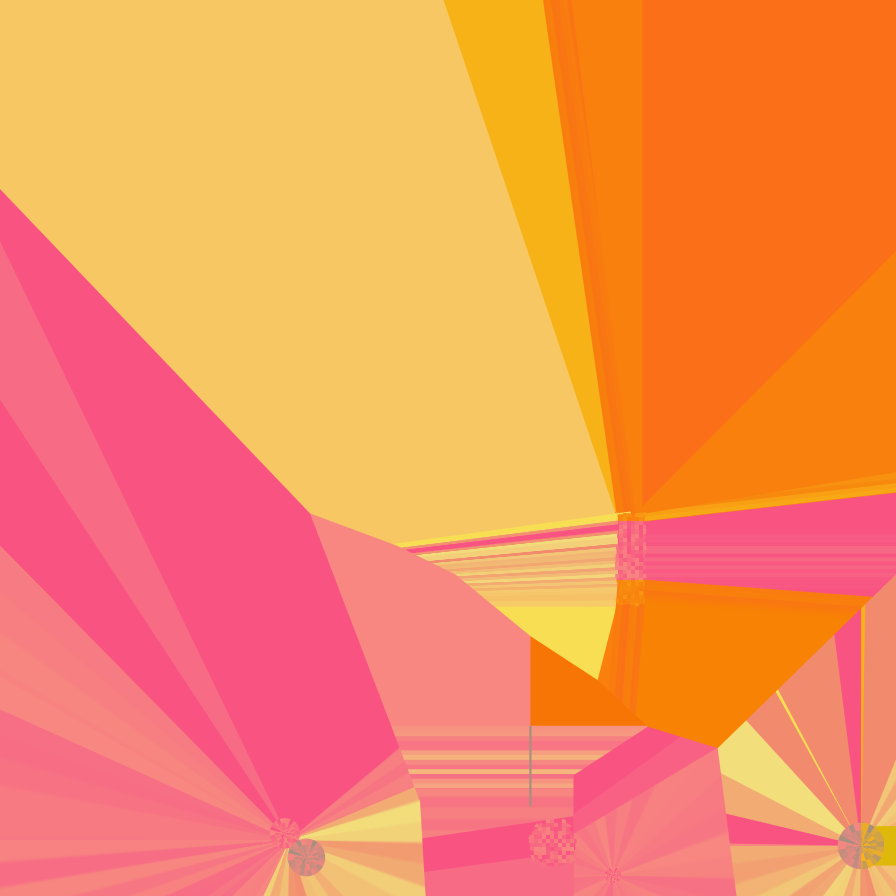
This background is drawn by a WebGL 2 fragment shader. Its source:

```glsl
#version 300 es
precision highp float;
uniform vec2 u_resolution;
out vec4 outColor;

const vec3 HOT = vec3(0.975, 0.325, 0.51);
const vec3 ROSE = vec3(0.97, 0.42, 0.52);
const vec3 SALMON = vec3(0.97, 0.53, 0.5);
const vec3 CORAL = vec3(0.95, 0.54, 0.43);
const vec3 SAND = vec3(0.97, 0.78, 0.39);
const vec3 STRAW = vec3(0.95, 0.87, 0.48);
const vec3 LEMON = vec3(0.97, 0.87, 0.32);
const vec3 AMBER = vec3(0.97, 0.7, 0.09);
const vec3 ORANGE = vec3(0.975, 0.5, 0.05);
const vec3 FLAME = vec3(0.98, 0.435, 0.09);
const vec3 STONE = vec3(0.65, 0.56, 0.5);

float hash(float n) { return fract(sin(n * 127.1 + 3.7) * 43758.5453); }

// Signed distance to the line a -> b, positive on its left
float side(vec2 p, float ax, float ay, float bx, float by) {
  vec2 d = normalize(vec2(bx - ax, by - ay));
  return d.x * (p.y - ay) - d.y * (p.x - ax);
}

vec3 paint(vec3 base, vec3 color, float d) {
  float w = 0.7 / min(u_resolution.x, u_resolution.y);
  return mix(base, color, smoothstep(-w, w, d));
}

// Polar form as (degrees, radius)
vec2 toPolar(vec2 q) { return vec2(degrees(atan(q.y, q.x)), length(q)); }

// Paints every direction below a limit
vec3 fan(vec3 base, vec3 color, vec2 polar, float limit) {
  return paint(base, color, radians(limit - polar.x) * polar.y);
}

// Random bands between two tones
vec3 bars(float v, vec3 a, vec3 b) {
  float i = floor(v);
  return mix(a, b, mix(hash(i), hash(i + 1.0), smoothstep(0.75, 1.0, fract(v))));
}

// Disc of radial slivers
vec3 eye(vec3 base, vec2 q, float r, vec3 a, vec3 b) {
  vec2 polar = toPolar(q);
  return paint(base, bars(polar.x / 14.0 + floor(polar.y / r * 3.0) * 7.0, a, b), r - polar.y);
}

float grain(vec2 p) {
  vec2 cell = floor(p * 220.0);
  return hash(cell.x + cell.y * 19.0);
}

// Upper cell: wedges meeting at a frayed cross
vec3 upperCell(vec2 p) {
  vec3 c = paint(SAND, AMBER, side(p, 0.495, 1.0, 0.687, 0.427));
  float edge = side(p, 0.606, 1.0, 0.688, 0.427);
  c = paint(c, bars(edge * 220.0, FLAME, ORANGE), edge);
  c = paint(c, ORANGE, side(p, 0.638, 1.0, 0.709, 0.427));
  c = paint(c, FLAME, p.x - 0.717);
  c = paint(c, ORANGE, side(p, 1.0, 0.72, 0.716, 0.434));

  // Right arm
  edge = side(p, 1.0, 0.45, 0.72, 0.418);
  vec3 east = paint(c, bars(edge * 200.0, AMBER, ORANGE), side(p, 1.0, 0.473, 0.72, 0.427));
  vec3 pink = bars(p.y * 230.0, HOT, ROSE);
  east = paint(east, mix(HOT, pink, smoothstep(0.04, 0.01, abs(p.y - 0.373))), edge);
  edge = side(p, 1.0, 0.332, 0.72, 0.353);
  east = paint(east, mix(bars(edge * 160.0, FLAME, ORANGE), vec3(0.97, 0.51, 0.01), smoothstep(0.01, 0.03, edge)), edge);

  // Left arm
  float top = mix(0.427, 0.393, (0.688 - p.x) * 4.0);
  float v = (p.y - 0.323) / (top - 0.323);
  vec3 streak = bars(v * 28.0, CORAL, STRAW);
  streak = mix(streak, SAND, smoothstep(0.35, 0.1, v) * 0.75);
  streak = mix(streak, HOT, smoothstep(0.045, 0.025, abs(v - 0.85)));
  streak = mix(streak, LEMON, smoothstep(0.91, 0.94, v));
  vec3 west = paint(c, streak, top - p.y);
  west = paint(west, LEMON, 0.323 - p.y);
  west = paint(west, ORANGE, min(side(p, 0.688, 0.323, 0.667, 0.241), 0.325 - p.y));
  c = mix(c, paint(west, east, p.x - 0.704), step(p.y, 0.475));

  // Stem and core
  float x = p.x - 0.703 - (p.y - 0.32) * 0.08;
  c = paint(c, bars(x * 230.0, FLAME, ORANGE), min(0.016 - abs(x), 0.353 - p.y));
  float g = grain(p);
  vec3 core = mix(mix(HOT, SALMON, g), mix(ORANGE, AMBER, g * 0.5), step(0.033, abs(p.y - 0.386)));
  return paint(c, core, g * 0.004 - max(abs(p.x - 0.704) - 0.014, abs(p.y - 0.376) - 0.049));
}

// Left cell: broad pink rays
vec3 leftCell(vec2 p) {
  vec2 polar = toPolar(p - vec2(0.323, 0.0625));
  vec3 blush = bars(polar.x / 5.0, ROSE, SALMON);
  vec3 c = fan(blush, SALMON, polar, 155.7);
  c = fan(c, mix(blush, SALMON, 0.5), polar, 150.6);
  c = fan(c, HOT, polar, 134.5);
  c = fan(c, ROSE, polar, 123.3);
  c = fan(c, HOT, polar, 115.8);
  c = fan(c, blush, polar, 40.0);
  c = fan(c, bars(polar.x / 9.0, CORAL, STRAW), polar, 23.0);
  c = fan(c, blush, polar, -115.0);
  c = eye(c, p - vec2(0.318, 0.07), 0.017, HOT, SALMON);
  return eye(c, p - vec2(0.342, 0.043), 0.021, STONE, SALMON);
}

// Middle cell: flat panels over bands
vec3 middleCell(vec2 p) {
  vec3 c = paint(SALMON, vec3(0.97, 0.46, 0.02), p.x - 0.592);
  c = paint(c, bars(p.y * 190.0, ROSE, mix(SALMON, STRAW, 0.6)), 0.19 - p.y);
  c = paint(c, bars(p.y * 80.0, ROSE, SALMON), 0.12 - p.y);
  c = paint(c, HOT, side(p, 0.592, 0.082, 0.475, 0.065));
  c = paint(c, ROSE, side(p, 0.592, 0.043, 0.475, 0.027));
  float right = p.x - 0.64;
  c = paint(c, HOT, min(side(p, 0.723, 0.189, 0.645, 0.138), right));
  c = paint(c, mix(HOT, ROSE, 0.6), min(side(p, 0.76, 0.178, 0.645, 0.095), right));
  vec2 q = p - vec2(0.684, 0.023);
  c = paint(c, bars(toPolar(q).x / 11.0, ROSE, SALMON), min(side(p, 0.8, 0.165, 0.65, 0.075), right));
  c = paint(c, STONE, min(0.0012 - abs(p.x - 0.592), 0.045 - abs(p.y - 0.145)));
  float g = grain(p);
  c = paint(c, mix(HOT, SALMON, g), 0.024 + g * 0.006 - length(p - vec2(0.618, 0.058)));
  return eye(c, q, 0.009, HOT, SALMON);
}

// Right cell: yellow and coral rays
vec3 rightCell(vec2 p) {
  vec2 q = p - vec2(0.961, 0.056), polar = toPolar(q);
  vec3 c = fan(SALMON, HOT, polar, 179.0);
  c = fan(c, mix(CORAL, STRAW, 0.4), polar, 166.6);
  c = fan(c, STRAW, polar, 152.6);
  c = fan(c, CORAL, polar, 132.5);
  c = fan(c, LEMON, polar, 119.0);
  c = fan(c, CORAL, polar, 118.0);
  c = fan(c, HOT, polar, 97.2);
  c = fan(c, AMBER, polar, 90.0);
  c = fan(c, CORAL, polar, 89.0);
  c = fan(c, bars(polar.x / 9.0, CORAL, STRAW), polar, 68.0);
  c = paint(c, vec3(0.87, 0.72, 0.04), min(0.022 - abs(q.y), q.x));
  return eye(c, q, 0.026, STONE, mix(SALMON, AMBER, step(0.0, q.x)));
}

void main() {
  vec2 p = gl_FragCoord.xy / u_resolution;
  float bend = min(0.346 + (0.427 - p.y) * 0.382, 0.475 - 0.059 * p.y);
  vec3 c = paint(leftCell(p), middleCell(p), p.x - bend);
  c = paint(c, rightCell(p), side(p, 0.801, 0.165, 0.822, 0.0));
  // Broken ridge below the upper cell
  vec2 ridge[9] = vec2[9](vec2(0, 0.789), vec2(0.346, 0.427), vec2(0.443, 0.391), vec2(0.508, 0.359),
    vec2(0.592, 0.29), vec2(0.667, 0.241), vec2(0.723, 0.189), vec2(0.801, 0.165), vec2(1, 0.359));
  float above = 0.0;
  for (int i = 0; i < 8; i++) {
    vec2 a = ridge[i], b = ridge[i + 1];
    if (p.x >= a.x) above = side(p, a.x, a.y, b.x, b.y);
  }
  outColor = vec4(paint(c, upperCell(p), above), 1.0);
}
```
